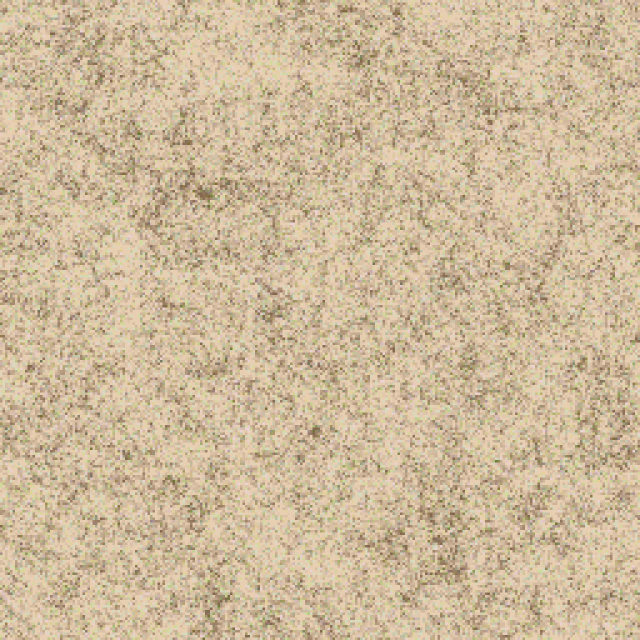
Reproduce this texture procedurally as a Shadertoy shader.

```glsl
// Pale dry sand: square speckled grains with soft mottling and a few dark flecks.

#define GRAINS 256.0        // grains across the canvas
#define SPECKLE 0.79        // independent tone of each grain
#define FINE_CLUMPS 0.45    // clumps of a few grains
#define MID_CLUMPS 0.35     // small mottled patches
#define BROAD_CLUMPS 0.22   // wide, faint shading
#define FLECK_CHANCE 0.16   // share of fleck tiles that hold a fleck
#define FLECK_TILE 24.0     // tile size in grains
#define GREEN_SHARE 0.13
#define YELLOW_SHARE 0.14
#define PINK_SHARE 0.04

const vec3 BROWN = vec3(0.52, 0.41, 0.31);
const vec3 TAN = vec3(0.79, 0.69, 0.58);
const vec3 CREAM = vec3(0.91, 0.81, 0.70);

const vec3 GREEN_TINT = vec3(-0.06, 0.04, 0.04);
const vec3 LIME_TINT = vec3(-0.10, 0.05, -0.09);
const vec3 OCHRE_TINT = vec3(0.00, 0.00, -0.09);
const vec3 PINK_TINT = vec3(0.01, 0.01, 0.11);

// Integer hash: three uniform values in 0..1 for a lattice point and a seed
vec3 hash3(vec2 point, int seed) {
    uvec3 v = uvec3(ivec3(ivec2(point), seed)) * 1664525u + 1013904223u;
    v.x += v.y * v.z; v.y += v.z * v.x; v.z += v.x * v.y;
    v ^= v >> 16u;
    v.x += v.y * v.z; v.y += v.z * v.x; v.z += v.x * v.y;
    return vec3(v >> 8u) / 16777216.0;
}

float cornerSlope(vec2 corner, vec2 offset, int seed) {
    float angle = 6.2832 * hash3(corner, seed).x;
    return dot(vec2(cos(angle), sin(angle)), offset);
}

// Gradient noise, scaled to a deviation of about one
float gradientNoise(vec2 p, int seed) {
    vec2 i = floor(p), f = p - i;
    vec2 u = f * f * f * (f * (f * 6.0 - 15.0) + 10.0);
    vec2 e = vec2(1.0, 0.0);
    float low = mix(cornerSlope(i, f, seed),
                    cornerSlope(i + e.xy, f - e.xy, seed), u.x);
    float high = mix(cornerSlope(i + e.yx, f - e.yx, seed),
                     cornerSlope(i + e.xx, f - e.xx, seed), u.x);
    return 4.0 * mix(low, high, u.y);
}

// Scattered oval flecks, one at most per tile
float fleck(vec2 cell) {
    vec2 tile = floor(cell / FLECK_TILE);
    vec3 place = hash3(tile, 5), shape = hash3(tile, 6);
    vec2 d = cell - (tile + 0.2 + 0.6 * place.xy) * FLECK_TILE;
    float angle = 3.1416 * shape.x;
    vec2 axis = vec2(cos(angle), sin(angle));
    d = vec2(dot(d, axis), dot(d, vec2(-axis.y, axis.x)));
    float reach = length(d / vec2(mix(2.0, 4.5, shape.y), 2.0));
    return step(place.z, FLECK_CHANCE) * (1.0 - smoothstep(0.4, 1.4, reach));
}

vec3 grainColor(vec2 cell) {
    // Tone: random grain plus clumps at three sizes
    float tone = SPECKLE * (2.0 * dot(hash3(cell, 1), vec3(1.0)) - 3.0);
    tone += FINE_CLUMPS * gradientNoise(cell / 3.3 + 0.37, 2);
    tone += MID_CLUMPS * gradientNoise(cell / 11.7 + 0.21, 3);
    tone += BROAD_CLUMPS * gradientNoise(cell / 47.0 + 0.63, 4);
    tone -= 1.5 * fleck(cell);

    vec3 color = mix(BROWN, TAN, clamp((tone + 2.5) / 1.9, 0.0, 1.0));
    color = mix(color, CREAM, clamp((tone + 0.6) / 1.4, 0.0, 1.0));

    // Tint: a minority of grains lean to green, yellow or pink
    vec3 pick = hash3(cell, 7);
    vec3 tint = vec3(0.0);
    if (pick.x < GREEN_SHARE) tint = GREEN_TINT;
    else if (pick.x < GREEN_SHARE + YELLOW_SHARE) tint = mix(LIME_TINT, OCHRE_TINT, pick.y);
    else if (pick.x < GREEN_SHARE + YELLOW_SHARE + PINK_SHARE) tint = PINK_TINT;
    return color + tint * mix(0.75, 1.25, pick.z);
}

void mainImage(out vec4 fragColor, in vec2 fragCoord) {
    // Blend neighbouring grains by how much of the pixel each one covers
    float footprint = GRAINS / iResolution.y;
    vec2 corner = (fragCoord + 0.5) * footprint;
    vec2 cell = floor(corner);
    vec2 cover = clamp((corner - cell) / footprint, 0.0, 1.0);

    vec3 below = mix(grainColor(cell - 1.0), grainColor(cell - vec2(0.0, 1.0)), cover.x);
    vec3 above = mix(grainColor(cell - vec2(1.0, 0.0)), grainColor(cell), cover.x);
    fragColor = vec4(clamp(mix(below, above, cover.y), 0.0, 1.0), 1.0);
}
```
